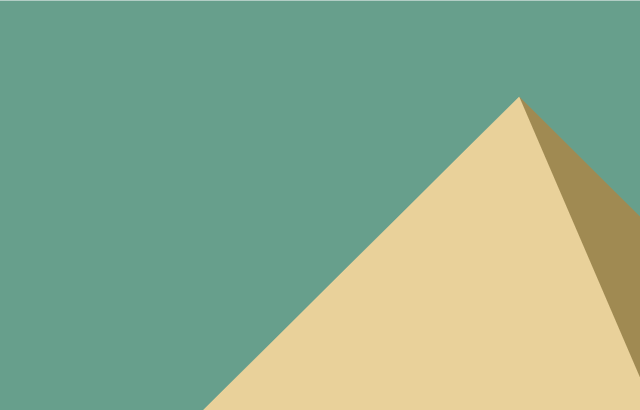
A Shadertoy shader for this background:

```glsl
// A two-tone pyramid peak rising at the right of a flat green sky.
// Each face is bounded by straight lines, filled by antialiased
// signed distances; a hairline of pale light rims the top border.

// Colours
const vec3 SKY   = vec3(0.404, 0.624, 0.549);
const vec3 LIT   = vec3(0.914, 0.820, 0.604);
const vec3 SHADE = vec3(0.627, 0.541, 0.322);
const vec3 RIM   = vec3(0.80, 0.87, 0.85);

// Points as fractions of the canvas, origin at the lower left
const vec2 APEX       = vec2(0.8112, 0.7645);
const vec2 LEFT_FOOT  = vec2(0.3174, 0.0);
const vec2 RIGHT_EXIT = vec2(1.0, 0.4720);
const vec2 RIDGE_EXIT = vec2(1.0, 0.0795);
const float RIM_WIDTH = 0.0018;

// Coverage of the half plane to the right of the line from a to b
float rightOf(vec2 p, vec2 a, vec2 b) {
    vec2 scale = vec2(iResolution.x / iResolution.y, 1.0);
    vec2 along = normalize((b - a) * scale);
    vec2 offset = (p - a) * scale;
    float dist = offset.x * along.y - offset.y * along.x;
    return clamp(dist * iResolution.y + 0.5, 0.0, 1.0);
}

void mainImage(out vec4 fragColor, in vec2 fragCoord) {
    vec2 uv = fragCoord / iResolution.xy;

    // Sky with its thin upper rim
    float rim = clamp((uv.y - 1.0 + RIM_WIDTH) * iResolution.y + 0.5, 0.0, 1.0);
    vec3 color = mix(SKY, RIM, rim);

    // Pyramid: two faces divided by the ridge
    float body = min(rightOf(uv, LEFT_FOOT, APEX), rightOf(uv, APEX, RIGHT_EXIT));
    float litSide = rightOf(uv, APEX, RIDGE_EXIT);
    color = mix(color, mix(SHADE, LIT, litSide), body);

    fragColor = vec4(color, 1.0);
}
```
